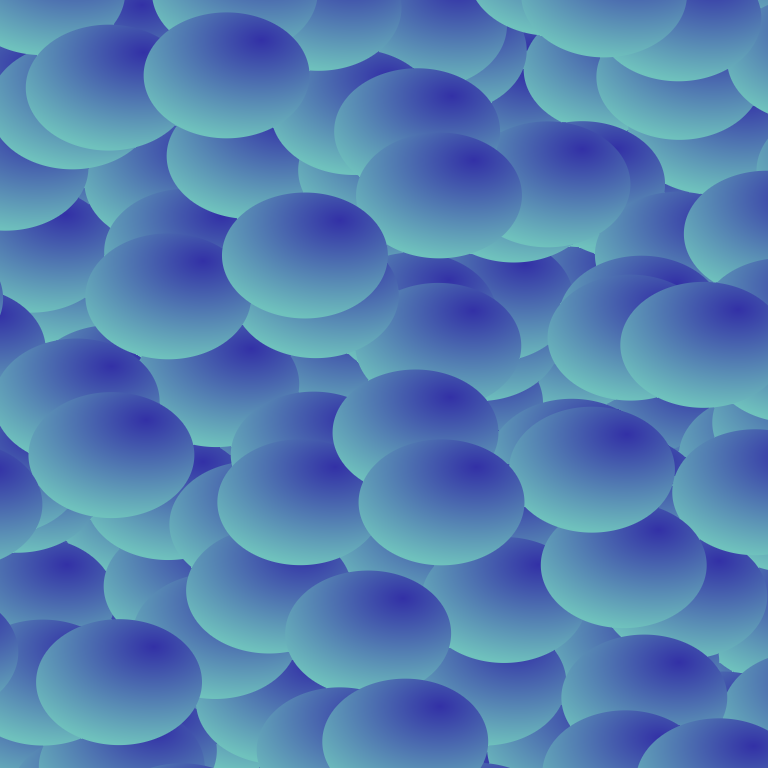
Write a Shadertoy shader that draws this pattern.

```glsl
// Overlapping glossy pebbles: equal ellipses scattered at random depth,
// each shaded from a deep blue focus at its upper right to a teal rim.
// Two jittered grids are searched; the front two ellipses give smooth edges.

const vec2  RADII     = vec2(0.108, 0.082);   // ellipse half axes, canvas units
const float CELL      = 1.15;                 // grid cell size, in half axes
const int   LAYERS    = 2;                    // the second layer fills the gaps
const vec2  FOCUS     = vec2(0.42, 0.56);     // darkest spot, in half axes
const vec2  FALLOFF   = vec2(0.85, 1.0);      // shading is stretched sideways
const float REACH     = 1.6;                  // distance from focus to full teal
const vec3  DEEP_BLUE = vec3(0.198, 0.190, 0.652);
const vec3  TEAL      = vec3(0.436, 0.762, 0.742);

// Three random values in 0..1 for a cell of a layer.
vec3 hash3(vec3 p) {
    p = fract(p * vec3(0.1031, 0.1030, 0.0973));
    p += dot(p, p.yxz + 33.33);
    return fract((p.xxy + p.yxx) * p.zyx);
}

// Approximate signed distance to the ellipse; q is in half axes.
float ellipseDistance(vec2 q, vec2 radii) {
    float k = length(q);
    return k * (k - 1.0) / max(length(q / radii), 1e-4);
}

// Radial gradient around the off-centre focus.
vec3 pebbleColor(vec2 q, vec2 focus) {
    float t = length((q - focus) * FALLOFF) / REACH;
    return mix(DEEP_BLUE, TEAL, clamp(t, 0.0, 1.0));
}

// Colour of the pile at a point, given the size of a pixel.
vec3 pebblePile(vec2 uv, float pixel) {
    vec2 p = uv / RADII;
    vec3 front = mix(DEEP_BLUE, TEAL, 0.5);
    vec3 behind = front;
    float frontDepth = -100.0, behindDepth = -100.0, frontCover = 1.0;

    for (int layer = 0; layer < LAYERS; layer++) {
        vec2 shift = float(layer) * vec2(0.37, 0.61);
        vec2 cell = floor(p / CELL + shift);

        for (int y = -1; y <= 1; y++)
        for (int x = -1; x <= 1; x++) {
            vec2 id = cell + vec2(x, y);
            vec3 rnd = hash3(vec3(id + 57.0, float(layer) * 19.0 + 7.0));
            vec2 q = p - (id + rnd.xy - shift) * CELL;
            float cover = clamp(0.5 - ellipseDistance(q, RADII) / pixel, 0.0, 1.0);
            float depth = rnd.z - float(layer);
            if (cover <= 0.0) continue;

            // Keep the two topmost ellipses.
            if (depth > frontDepth) {
                behind = front;
                behindDepth = frontDepth;
                front = pebbleColor(q, FOCUS);
                frontDepth = depth;
                frontCover = cover;
            } else if (depth > behindDepth) {
                behind = pebbleColor(q, FOCUS);
                behindDepth = depth;
            }
        }
    }
    return mix(behind, front, frontCover);
}

void mainImage(out vec4 fragColor, in vec2 fragCoord) {
    float pixel = 1.0 / iResolution.y;
    fragColor = vec4(pebblePile(fragCoord * pixel, pixel), 1.0);
}
```
